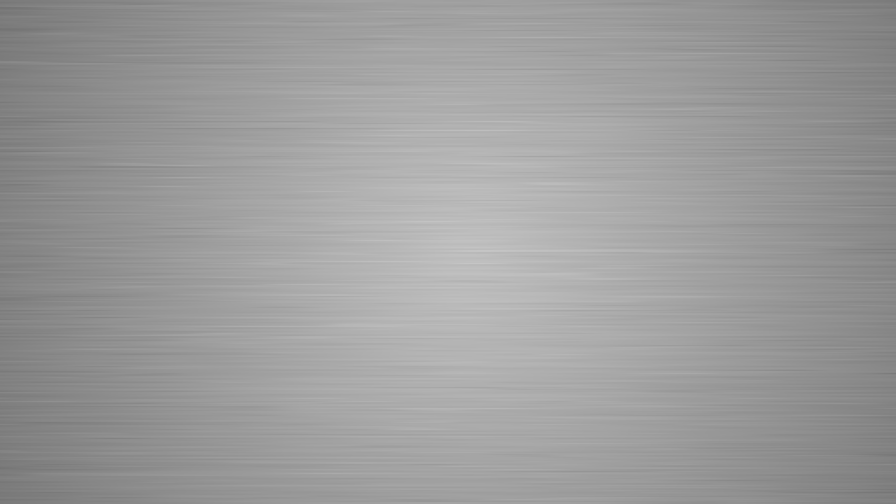
Give the GLSL for this texture, as a WebGL 1 fragment shader.

```glsl
precision highp float;
// Brushed metal: fine even horizontal lines under a soft round glow.
// Value noise stretched along x, with a random shift per row and each row
// set off against the next, makes the grain; thresholds add faint scratches.

uniform vec2 u_resolution;

#define GLOW_CENTER vec2(0.52, 0.5)
#define GLOW_LEVEL 0.760
#define GLOW_FALLOFF 0.27
#define GLOW_SOFTNESS 0.06
#define GRAIN_ROWS 288.0
#define ROW_SEPARATION 0.4
#define BAND_ROWS 117.0
#define LONG_CONTRAST 0.032
#define SHORT_CONTRAST 0.017
#define BAND_CONTRAST 0.010
#define SCRATCH_CONTRAST 0.028

// Sine-free hash of a grid cell, 0 to 1
float hash(vec2 cell) {
  vec3 p = fract(cell.xyx * vec3(0.1031, 0.1030, 0.0973));
  p += dot(p, p.yzx + 33.33);
  return fract((p.x + p.y) * p.z);
}

// Smooth noise along one row, shifted so that cell ends never line up
float rowNoise(float x, float row, float seed) {
  x += 40.0 + 17.0 * hash(vec2(row, seed + 5.0));
  float cell = floor(x);
  float t = smoothstep(0.0, 1.0, x - cell);
  float key = row + seed * 331.0;
  return mix(hash(vec2(cell, key)), hash(vec2(cell + 1.0, key)), t);
}

// Streaks of a given length, blended between neighbouring rows
float streaks(vec2 p, float rows, float streakLength, float seed) {
  float y = p.y * rows - 0.5;
  float row = floor(y);
  float x = p.x / streakLength;
  float t = smoothstep(0.0, 1.0, y - row);
  return mix(rowNoise(x, row, seed), rowNoise(x, row + 1.0, seed), t);
}

// Grain lines around zero, each row contrasted with the one above
float grain(vec2 p, float streakLength, float seed) {
  vec2 above = p + vec2(0.0, 1.0 / GRAIN_ROWS);
  float here = streaks(p, GRAIN_ROWS, streakLength, seed) - 0.5;
  return here - ROW_SEPARATION * (streaks(above, GRAIN_ROWS, streakLength, seed) - 0.5);
}

void main() {
  vec2 p = gl_FragCoord.xy / u_resolution.y;
  float aspect = u_resolution.x / u_resolution.y;

  // Glow fading evenly from the centre, rounded at its peak
  vec2 fromGlow = p - GLOW_CENTER * vec2(aspect, 1.0);
  float distanceToGlow = sqrt(dot(fromGlow, fromGlow) + GLOW_SOFTNESS * GLOW_SOFTNESS);
  float shade = GLOW_LEVEL - GLOW_FALLOFF * distanceToGlow;

  // Brushed grain
  shade += LONG_CONTRAST * grain(p, 0.32, 1.0);
  shade += SHORT_CONTRAST * grain(p, 0.09, 2.0);
  shade += BAND_CONTRAST * (streaks(p, BAND_ROWS, 0.5, 3.0) - 0.5);

  // Faint scratches
  float lightScratch = smoothstep(0.75, 1.0, streaks(p, GRAIN_ROWS, 0.22, 4.0));
  float darkScratch = smoothstep(0.75, 1.0, streaks(p, GRAIN_ROWS, 0.25, 5.0));
  shade += SCRATCH_CONTRAST * (lightScratch - darkScratch);

  gl_FragColor = vec4(vec3(clamp(shade, 0.0, 1.0)), 1.0);
}
```
